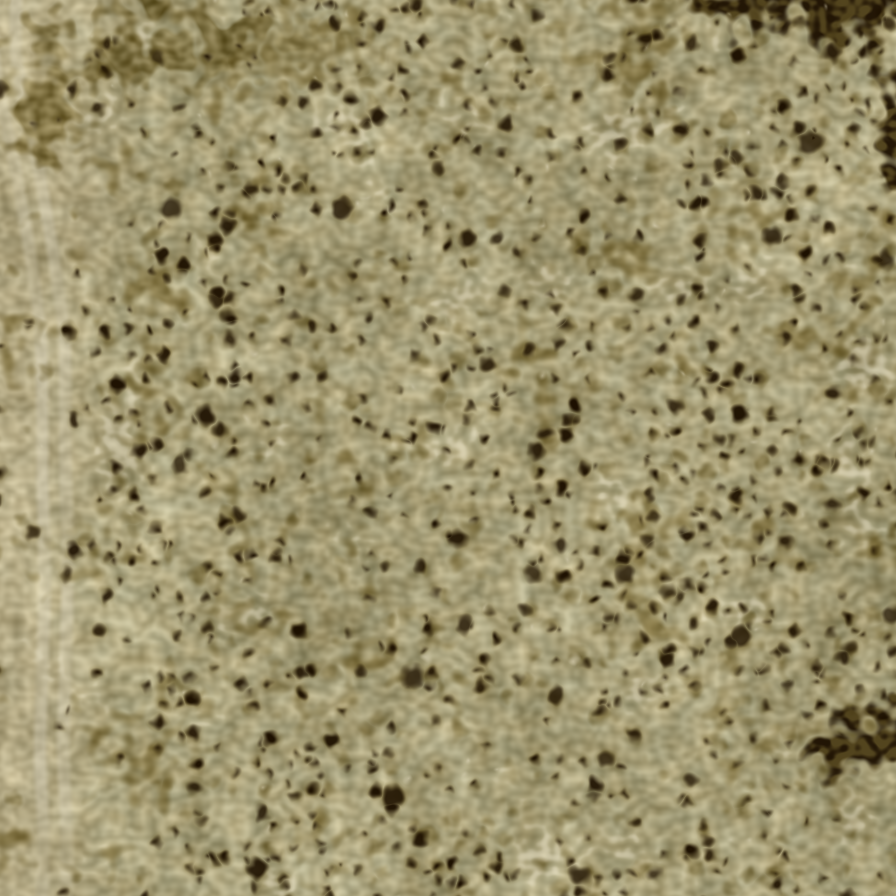
Give the GLSL for this texture, as a WebGL 2 fragment shader.

```glsl
#version 300 es
precision highp float;
// Dry khaki ground seen from above, dotted with dark scrub and crossed by a pale track.
// Layered gradient noise shades the soil; jittered grids scatter the soft-edged shrubs,
// whose density is sampled once per grid cell from a coarse noise field.

uniform vec2 u_resolution;
out vec4 fragColor;

const vec3 SOIL = vec3(0.665, 0.635, 0.485);
const vec3 PALE = vec3(0.79, 0.76, 0.65);
const vec3 TRACK = vec3(0.75, 0.70, 0.56);
const vec3 BROWN = vec3(0.41, 0.35, 0.15);
const vec3 SHRUB = vec3(0.11, 0.06, 0.0);

const float EDGE = 0.0042;         // softness of shrub outlines
const float WARP = 0.0060;         // irregularity of shrub outlines
const float COARSE_SHADE = 0.10;
const float MEDIUM_SHADE = 0.13;
const float FINE_SHADE = 0.17;
const float SMUDGE_AMOUNT = 0.75;
const float HALO_AMOUNT = 0.6;     // brown fringe around shrubs
const float TRACK_X = 0.06;
const float RUT_GAP = 0.013;

vec3 hash3(vec2 p) {
  vec3 q = fract(p.xyx * vec3(0.1031, 0.1030, 0.0973));
  q += dot(q, q.yxz + 33.33);
  return fract((q.xxy + q.yzz) * q.zyx);
}

float corner(vec2 cell, vec2 offset) {
  float angle = 6.2832 * hash3(cell + 57.0).x;
  return dot(vec2(cos(angle), sin(angle)), offset);
}

// Gradient noise, roughly -0.7 to 0.7
float noise(vec2 p) {
  vec2 i = floor(p), f = fract(p);
  vec2 w = f * f * f * (f * (f * 6.0 - 15.0) + 10.0);
  vec2 e = vec2(1.0, 0.0);
  return mix(mix(corner(i, f), corner(i + e, f - e), w.x),
             mix(corner(i + e.yx, f - e.yx), corner(i + 1.0, f - 1.0), w.x), w.y);
}

// Shrub density: thin by the track and at both left corners, thicker to the right
float density(vec2 p) {
  float groves = 0.75 + 0.9 * noise(p * 5.0 + 3.7) + 0.8 * noise(p * 13.0 + 29.0);
  float open = mix(0.25, 1.0, smoothstep(0.04, 0.18, p.x));
  float corners = smoothstep(0.1, 0.5, p.x + min(p.y, 1.0 - 0.6 * p.y));
  return clamp((groves + 0.3 * p.x) * open * mix(0.5, 1.0, corners), 0.08, 1.6);
}

// Scattered blobs: x = solid core, y = wide surrounding halo
vec2 scatter(vec2 p, float cells, float chance, vec2 radii, float seed) {
  vec2 g = p * cells, home = floor(g), cover = vec2(0.0);
  for (int y = -1; y <= 1; y++) {
    for (int x = -1; x <= 1; x++) {
      vec2 cell = home + vec2(x, y);
      vec3 place = hash3(cell + seed);
      vec3 kind = hash3(cell + seed + 131.0);
      if (place.z > chance * density((cell + 0.5) / cells)) continue;
      vec2 toCentre = (g - cell - place.xy) / cells;
      toCentre.x *= mix(0.85, 1.25, kind.z);
      float d = length(toCentre) - mix(radii.x, radii.y, kind.x * kind.x);
      vec2 blob = 1.0 - smoothstep(vec2(-EDGE, -0.5 * EDGE), vec2(EDGE, 2.0 * EDGE), vec2(d));
      cover = max(cover, mix(0.65, 1.0, kind.y) * blob);
    }
  }
  return cover;
}

// Soft elliptical patch with a ragged border
float thicket(vec2 p, vec2 centre, vec2 size, float ragged) {
  return 1.0 - smoothstep(0.5, 1.25, length((p - centre) / size) + 1.5 * ragged);
}

void main() {
  vec2 p = gl_FragCoord.xy / u_resolution.y;
  float coarse = noise(p * 5.0 + 3.7);
  float medium = noise(p * 24.0 + 11.3);
  vec2 bend = 0.004 * vec2(noise(p * 31.0 + 2.0), noise(p * 31.0 + 67.0));
  float fine = noise((p + bend) * vec2(78.0, 96.0) + 5.1);
  float ragged = 0.7 * medium + 0.9 * noise(p * 52.0 + 8.0);

  // Soil with a little warm and cool variation
  float shade = COARSE_SHADE * coarse + MEDIUM_SHADE * medium + FINE_SHADE * fine;
  float hue = noise(p * 40.0 + 71.0);
  vec3 color = SOIL + shade + vec3(0.03, 0.005, -0.02) * hue;

  // Worn margin and the twin ruts of the track
  float trackX = p.x - TRACK_X + 0.055 * smoothstep(0.6, 0.98, p.y) - 0.006 * noise(p.yy * 4.0);
  float margin = 1.0 - smoothstep(0.02, 0.17, p.x + 0.08 * coarse);
  float streaks = noise(vec2(trackX * 75.0, p.y * 5.0));
  color = mix(color, TRACK + 0.8 * shade + 0.12 * streaks, 0.55 * margin);
  float rut = 1.0 - smoothstep(0.003, 0.011, abs(abs(trackX) - RUT_GAP));
  color = mix(color, PALE + 0.5 * shade, rut * (0.55 + 0.6 * noise(p * vec2(30.0, 11.0))));

  // Bare pale spots and brown smudges of low growth
  float bare = smoothstep(0.36, 0.62, noise(p * 11.0 + 40.0) + 0.4 * fine);
  color = mix(color, PALE + 0.7 * shade, 0.6 * bare);
  float smudge = smoothstep(0.18, 0.8, noise(p * 9.0 + 23.0) + 0.8 * ragged);
  color = mix(color, BROWN + 0.7 * shade, SMUDGE_AMOUNT * smudge);

  // Brown tufts, then dark shrubs in three sizes, on slightly warped ground
  vec2 q = p + WARP * vec2(noise(p * 75.0 + 17.0), noise(p * 75.0 + 91.0));
  float grass = scatter(q, 50.0, 0.16, vec2(0.002, 0.007), 811.0).y;
  vec2 tufts = scatter(q, 58.0, 0.19, vec2(0.0022, 0.0045), 19.0);
  vec2 bushes = scatter(q, 44.0, 0.22, vec2(0.0036, 0.0072), 211.0);
  vec2 clumps = scatter(q, 21.0, 0.13, vec2(0.0065, 0.0115), 407.0);
  vec2 scrub = max(max(0.8 * tufts, bushes), clumps);
  color = mix(color, BROWN + shade, 0.55 * grass);
  color = mix(color, BROWN + 0.5 * shade, HALO_AMOUNT * scrub.y * (0.8 + 0.8 * hue));
  color = mix(color, SHRUB, scrub.x);

  // Broken dense growth at the right border, thin brown growth at the upper left
  float dense = thicket(p, vec2(0.95, 1.0), vec2(0.15, 0.04), ragged);
  dense = max(dense, thicket(p, vec2(1.0, 0.86), vec2(0.02, 0.06), ragged));
  dense = max(dense, thicket(p, vec2(0.97, 0.17), vec2(0.06, 0.035), ragged));
  float gaps = smoothstep(-0.3, 0.25, fine + 0.6 * hue);
  color = mix(color, mix(SHRUB, BROWN, 0.65 * gaps), 0.95 * dense);
  float thin = thicket(p, vec2(0.05, 0.87), vec2(0.03, 0.05), ragged);
  thin = max(thin, 0.8 * thicket(p, vec2(0.2, 0.95), vec2(0.14, 0.04), 1.2 * ragged));
  color = mix(color, BROWN + 0.06 + 1.5 * shade, 0.75 * thin * (1.0 - scrub.x));

  // Tiny sunlit stones
  float stones = scatter(q, 36.0, 0.06, vec2(0.001, 0.003), 613.0).x;
  color = mix(color, PALE + 0.06, 0.7 * stones * (1.0 - scrub.x));

  fragColor = vec4(clamp(color, 0.0, 1.0), 1.0);
}
```
